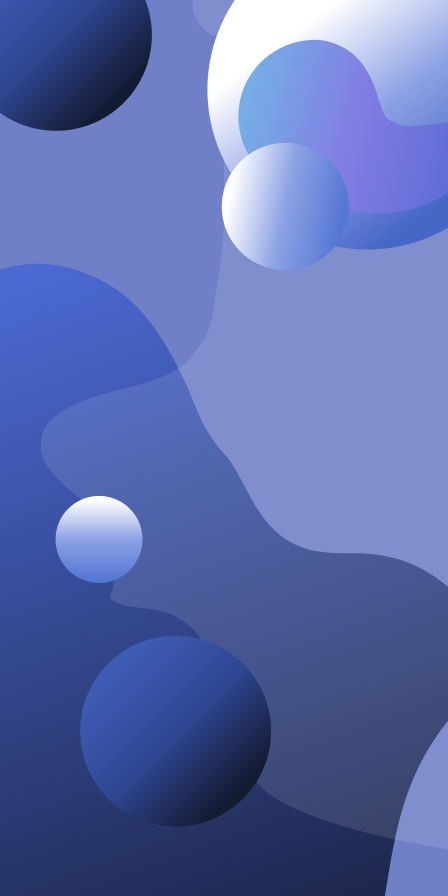
Give the GLSL for this background, as a Shadertoy shader.

```glsl
// Flowing blue hills, a translucent veil and glossy gradient discs on periwinkle.

// Canvas units: width 1, height 2, origin at the lower left.
const vec3 PERIWINKLE = vec3(0.440, 0.502, 0.780);
const vec3 WHITE      = vec3(1.0);
const vec3 HILL_TOP   = vec3(0.295, 0.412, 0.825);
const vec3 HILL_BASE  = vec3(0.118, 0.157, 0.310);
const vec3 NAVY_LIGHT = vec3(0.245, 0.360, 0.705);
const vec3 NAVY_MID   = vec3(0.188, 0.280, 0.575);
const vec3 NAVY_DARK  = vec3(0.075, 0.105, 0.200);
const vec3 SKY_MID    = vec3(0.555, 0.635, 0.895);
const vec3 SKY_DEEP   = vec3(0.335, 0.470, 0.830);
const vec3 ROYAL      = vec3(0.280, 0.405, 0.780);
const vec3 AQUA       = vec3(0.460, 0.680, 0.905);
const vec3 VIOLET     = vec3(0.510, 0.490, 0.885);
const vec3 INDIGO     = vec3(0.370, 0.425, 0.845);
const float VEIL_OPACITY = 0.11;

// Discs: centre and radius.
const vec3 CORNER_DISC = vec3(0.125, 1.922, 0.214);
const vec3 LOWER_DISC  = vec3(0.392, 0.368, 0.213);
const vec3 SMALL_DISC  = vec3(0.221, 0.796, 0.097);
const vec3 PEARL_DISC  = vec3(0.637, 1.539, 0.142);
const vec3 LARGE_DISC  = vec3(0.820, 1.800, 0.357);
const vec3 VEIL_LOBE   = vec3(0.508, 1.992, 0.078);
const vec3 BLOB_LEFT   = vec3(0.703, 1.740, 0.171);
const vec3 BLOB_BASE   = vec3(0.846, 1.805, 0.281);

// Curve knots: position, value, slope.
const int KNOTS = 8;
const vec3 HILL[KNOTS] = vec3[](
    vec3(0.0, 1.398, 0.32), vec3(0.247, 1.362, -0.6),
    vec3(0.437, 1.091, -2.5), vec3(0.503, 0.984, -1.1),
    vec3(0.558, 0.892, -1.85), vec3(0.667, 0.781, -0.4),
    vec3(0.79, 0.765, 0.0), vec3(1.0, 0.69, -0.85));
const vec3 VEIL_LOW[KNOTS] = vec3[](
    vec3(0.104, 1.0, -6.0), vec3(0.177, 0.703, -2.7),
    vec3(0.255, 0.573, -0.7), vec3(0.542, 0.469, -0.8),
    vec3(0.607, 0.417, -1.4), vec3(0.638, 0.352, -4.0),
    vec3(0.648, 0.281, -4.0), vec3(0.69, 0.253, 0.0));
const vec3 VEIL_HIGH[KNOTS] = vec3[](
    vec3(0.69, 0.253, 0.0), vec3(0.885, 0.182, -1.3),
    vec3(1.003, 0.091, 0.0), vec3(1.109, 0.195, 2.6),
    vec3(1.146, 0.326, 3.2), vec3(1.232, 0.448, 0.75),
    vec3(1.349, 0.482, 0.18), vec3(1.505, 0.5, 0.05));
const vec3 BLOB_TOP[KNOTS] = vec3[](
    vec3(0.703, 1.911, 0.0), vec3(0.768, 1.893, -0.55),
    vec3(0.8125, 1.852, -1.4), vec3(0.8385, 1.799, -2.8),
    vec3(0.854, 1.753, -2.6), vec3(0.88, 1.727, -0.6),
    vec3(0.917, 1.719, 0.0), vec3(1.0, 1.727, 0.13));
const vec3 NOTCH_START = vec3(0.0, 0.859, 0.17);
const vec3 NOTCH_END   = vec3(0.391, 1.0, 0.8);

// Cubic span between two knots, held constant outside them.
float hermite(float t, vec3 a, vec3 b) {
    float h = b.x - a.x;
    float s = clamp((t - a.x) / h, 0.0, 1.0);
    float bend = h * s * (1.0 - s) * ((1.0 - s) * a.z - s * b.z);
    return mix(a.y, b.y, s * s * (3.0 - 2.0 * s)) + bend;
}

float curve(float t, vec3 knots[KNOTS]) {
    float value = knots[0].y;
    for (int i = 0; i < KNOTS - 1; i++)
        if (t >= knots[i].x) value = hermite(t, knots[i], knots[i + 1]);
    return value;
}

float disc(vec2 p, vec3 d) { return length(p - d.xy) - d.z; }

// Antialiased coverage of the region where d is negative.
float cover(float d) {
    float slope = length(vec2(dFdx(d), dFdy(d)));
    return clamp(0.5 - d / max(slope, 1e-6), 0.0, 1.0);
}

// Three-stop linear gradient between two positions.
vec3 ramp(vec2 p, vec2 from, vec2 to, vec3 a, vec3 b, vec3 c) {
    vec2 axis = to - from;
    float t = 2.0 * clamp(dot(p - from, axis) / dot(axis, axis), 0.0, 1.0);
    return mix(mix(a, b, min(t, 1.0)), c, max(t - 1.0, 0.0));
}

// Gradient running across a disc along a direction.
vec3 discRamp(vec2 p, vec3 d, vec2 dir, vec3 a, vec3 b, vec3 c) {
    vec2 reach = normalize(dir) * d.z * 0.9;
    return ramp(p, d.xy - reach, d.xy + reach, a, b, c);
}

void mainImage(out vec4 fragColor, in vec2 fragCoord) {
    vec2 p = fragCoord / iResolution.xy * vec2(1.0, 2.0);
    vec3 col = PERIWINKLE;

    // Hill with a notch at the lower right
    vec3 hill = ramp(p, vec2(0.08, 1.39), vec2(0.61, -0.05),
                     HILL_TOP, 0.5 * (HILL_TOP + HILL_BASE), HILL_BASE);
    col = mix(col, hill, cover(p.y - curve(p.x, HILL)));
    col = mix(col, PERIWINKLE, cover(hermite(p.y, NOTCH_START, NOTCH_END) - p.x));

    // Translucent veil
    float veilEdge = p.y < 0.69 ? curve(p.y, VEIL_LOW) : curve(p.y, VEIL_HIGH);
    float veil = cover(min(veilEdge - p.x, disc(p, VEIL_LOBE)));
    col = mix(col, WHITE, VEIL_OPACITY * veil);

    // Large pale disc and the blob inside it
    vec3 pale = ramp(p, vec2(0.58, 1.87), vec2(0.88, 1.47), WHITE, SKY_MID, ROYAL);
    col = mix(col, pale, cover(disc(p, LARGE_DISC)));
    float blob = p.x < BLOB_LEFT.x ? disc(p, BLOB_LEFT)
               : max(disc(p, BLOB_BASE), p.y - curve(p.x, BLOB_TOP));
    vec3 blobTint = ramp(p, vec2(0.55, 1.78), vec2(1.03, 1.66), AQUA, VIOLET, INDIGO);
    col = mix(col, blobTint, cover(blob));

    // Glossy discs
    vec2 diagonal = vec2(1.0, -1.0);
    col = mix(col, discRamp(p, CORNER_DISC, diagonal, NAVY_LIGHT, NAVY_MID, NAVY_DARK), cover(disc(p, CORNER_DISC)));
    col = mix(col, discRamp(p, LOWER_DISC, diagonal, NAVY_LIGHT, NAVY_MID, NAVY_DARK), cover(disc(p, LOWER_DISC)));
    col = mix(col, discRamp(p, SMALL_DISC, vec2(0.0, -1.0), WHITE, SKY_MID, SKY_DEEP), cover(disc(p, SMALL_DISC)));
    col = mix(col, discRamp(p, PEARL_DISC, vec2(1.0, -0.2), WHITE, SKY_MID, SKY_DEEP), cover(disc(p, PEARL_DISC)));

    fragColor = vec4(col, 1.0);
}
```
